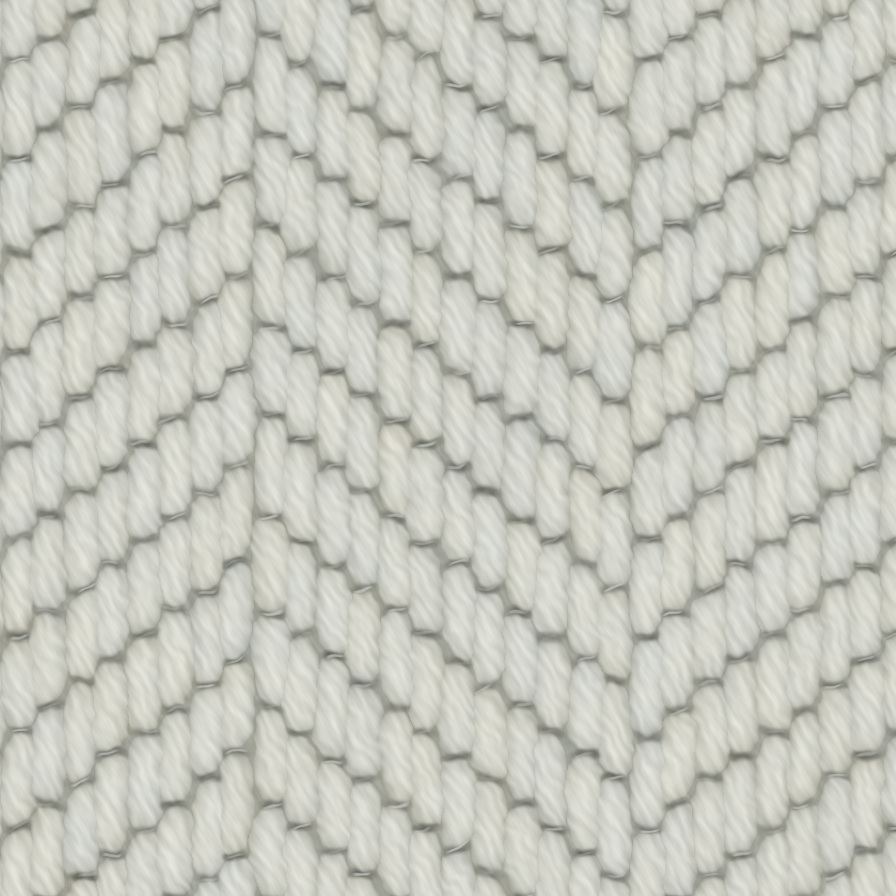
Give the GLSL for this texture, as a Shadertoy shader.

```glsl
// Pale wool herringbone: plump twisted warp strands in pairs, whose short gaps
// step diagonally and reverse every twelve strands. Each float is a rounded
// height field; the highest one wins, with small shadows and glints at the gaps.

const float STRANDS = 28.5;         // strands across the canvas
const float FLOATS = 9.34;          // floats down one strand
const float STRAND_OFFSET = 0.07;   // left margin, in strands
const float BAND = 12.0;            // strands per herringbone band
const float FIRST_TURN = 8.0;       // strand where the first turn lies
const float RISE_PHASE = 0.712;     // gap phase of rising bands
const float FALL_PHASE = 0.962;     // gap phase of falling bands
const float HALF_WIDTH = 0.63;      // float half width, in strands
const float HALF_LENGTH = 0.50;     // float half length, in floats
const float PAIR_PULL = 0.035;      // shift of a strand toward its partner
const float TURN_PULL = 0.045;      // extra opening along the turns
const float LEAN = 0.06;            // tilt of the floats
const float PLY_SPACING = 0.74;     // distance between twisted plies
const float PLY_SLOPE = 1.7;
const float PLY_DEPTH = 0.016;
const float FIBRE_DEPTH = 0.045;
const float DOME_POWER = 0.45;      // roundness of the shading
const vec3 SHADOW = vec3(0.595, 0.60, 0.555);
const vec3 WOOL = vec3(0.853, 0.856, 0.820);
const vec3 WARM_TINT = vec3(0.010, 0.0, -0.010);
const vec3 GAP = vec3(0.43, 0.435, 0.40);
const vec3 SILVER = vec3(0.77, 0.785, 0.77);

const float FLOAT_ASPECT = STRANDS / FLOATS;  // float pitch, in strands

float hash(vec2 p) {
    vec3 q = fract(p.xyx * vec3(0.1031, 0.1030, 0.0973));
    q += dot(q, q.yzx + 33.33);
    return fract((q.x + q.y) * q.z);
}

float gradientDot(vec2 cell, vec2 offset) {
    float angle = 6.2832 * hash(cell);
    return dot(vec2(cos(angle), sin(angle)), offset);
}

float gradientNoise(vec2 p) {
    vec2 i = floor(p), f = fract(p);
    vec2 u = f * f * f * (f * (f * 6.0 - 15.0) + 10.0);
    vec2 e = vec2(1.0, 0.0);
    return mix(mix(gradientDot(i, f), gradientDot(i + e, f - e), u.x),
               mix(gradientDot(i + e.yx, f - e.yx), gradientDot(i + 1.0, f - 1.0), u.x), u.y);
}

bool isRising(float strand) {
    return mod(strand - FIRST_TURN, 2.0 * BAND) >= BAND;
}

// Strand centre, pulled toward its partner and away from the turns
float strandCentre(float strand) {
    float toPartner = mod(strand, 2.0) < 0.5 ? 1.0 : -1.0;
    float place = mod(strand - FIRST_TURN, BAND);
    bool atTurn = place < 0.5 || place > BAND - 1.5;
    return strand + 0.5 + toPartner * (PAIR_PULL + (atTurn ? TURN_PULL : 0.0));
}

void mainImage(out vec4 fragColor, in vec2 fragCoord) {
    vec2 p = fragCoord / iResolution.xy * STRANDS - vec2(STRAND_OFFSET, 0.0);
    float pixel = STRANDS / iResolution.y;

    // Handmade unevenness, broad then woolly
    vec2 q = p + vec2(0.20 * gradientNoise(p * vec2(0.6, 0.5)),
                      0.35 * gradientNoise(p * vec2(0.7, 0.3) + 40.0));
    q += 0.09 * vec2(gradientNoise(p * 2.3 + 15.0), gradientNoise(p * 2.3 + 55.0));

    // Highest float among this strand and its neighbours
    float height = -1.0, glint = 0.0, shade = 0.0;
    vec2 local = vec2(0.0), id = vec2(0.0);
    for (int n = -1; n <= 1; n++) {
        float strand = floor(q.x) + float(n);
        bool rising = isRising(strand);
        float phase = rising ? RISE_PHASE + 0.25 * strand : FALL_PHASE - 0.25 * strand;
        float along = q.y / FLOAT_ASPECT - phase;
        vec2 cell = vec2(strand, floor(along)) + 60.0;
        float jitter = hash(cell) - 0.5;
        vec2 d = vec2(q.x - strandCentre(strand), (fract(along) - 0.5) * FLOAT_ASPECT);
        float across = d.x + (rising ? -LEAN : LEAN) * d.y + 0.08 * jitter;
        float width = HALF_WIDTH + 0.06 * (hash(cell + 17.0) - 0.5);
        float reach = d.y / (HALF_LENGTH * FLOAT_ASPECT);
        float h = 1.0 - pow(across / width, 2.0) - pow(reach, 4.0);
        if (h > height) { height = h; local = vec2(across, d.y); id = cell; }

        // Shadow pocket and weft glint centred on the gap
        vec2 gapId = vec2(strand, floor(along + 0.5)) + 90.0;
        vec2 g = vec2(d.x, (fract(along + 0.5) - 0.5) * FLOAT_ASPECT);
        float pocket = 1.0 - smoothstep(0.2, 1.1, length(g / vec2(0.58, 0.25)));
        shade = max(shade, pocket * mix(0.45, 1.0, hash(gapId + 23.0)));
        float tilt = 0.05 + 0.25 * hash(gapId);
        float line = abs(g.y - tilt * g.x - 0.12 * (hash(gapId + 5.0) - 0.5));
        float stroke = 1.0 - smoothstep(0.03 - 0.5 * pixel, 0.04 + 0.9 * pixel, line);
        float slide = 0.25 * (hash(gapId + 31.0) - 0.5);
        stroke *= 1.0 - smoothstep(0.15, 0.38, abs(g.x - slide));
        glint = max(glint, stroke * hash(gapId + 11.0));
    }

    // Rounded wool with plies and fine fibres
    float twist = local.y + PLY_SLOPE * local.x;
    float ply = sin(6.2832 * (twist / PLY_SPACING + hash(id + 3.0))
                    + 3.5 * gradientNoise(p * 1.3));
    vec2 fibreAxis = vec2(p.y + PLY_SLOPE * p.x, p.y - 0.5 * p.x);
    float fibre = gradientNoise(fibreAxis * vec2(2.2, 0.9))
                + 0.6 * gradientNoise(fibreAxis * vec2(5.5, 2.0) + 20.0);
    float dome = pow(clamp(height + 0.05 * ply, 0.015, 1.0), DOME_POWER);
    vec3 colour = mix(SHADOW, WOOL, dome);
    colour += PLY_DEPTH * ply + FIBRE_DEPTH * fibre + 0.012 * (hash(id + 7.0) - 0.5);
    colour += WARM_TINT * (gradientNoise(p * 0.8 + 70.0) + hash(id + 9.0) - 0.5);

    // Soft dark pockets with stray hairs, then the glints
    float depth = 1.0 - smoothstep(0.0, 0.5, height);
    float hairs = gradientNoise(p * vec2(4.0, 6.0) + 30.0);
    colour = mix(colour, GAP + 0.10 * hairs, shade * depth);
    colour = mix(colour, SILVER, 0.8 * glint * (1.0 - smoothstep(0.2, 0.55, height)));
    fragColor = vec4(clamp(colour, 0.0, 1.0), 1.0);
}
```
